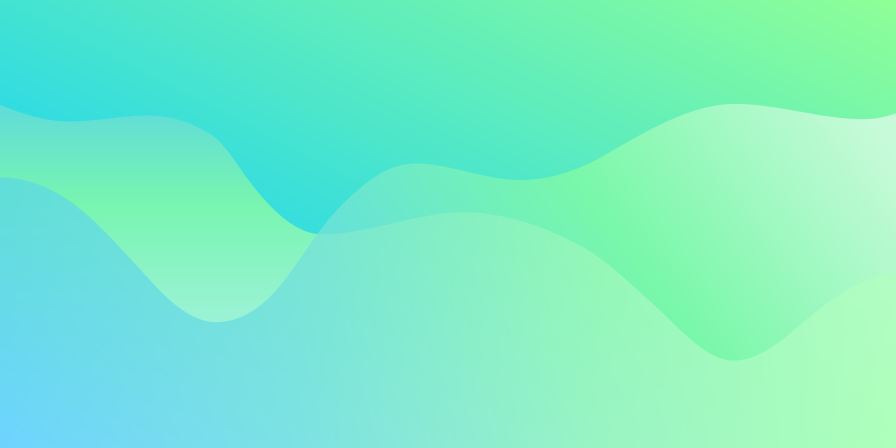
This background is drawn by a Shadertoy shader. Its source:

```glsl
// Two crossing translucent waves over a cyan-to-green sky.
// Each wave is a cubic Hermite curve; the two coverages split the canvas
// into four regions, each filled by its own smooth gradient.

#define ASPECT 2.0        // design width in canvas heights
#define EDGE_PIXELS 1.0   // softness of the wave edges
#define KNOTS 13          // knots per wave
#define SKY_AXIS vec2(0.45, 0.89)
#define VEIL_AXIS vec2(0.806, 0.59)

// Knots: x, height, slope
const vec3 WAVE_A[KNOTS] = vec3[KNOTS](
    vec3(0.0, 0.766, -0.42), vec3(0.156, 0.729, 0.0), vec3(0.331, 0.742, 0.0),
    vec3(0.469, 0.701, -0.62), vec3(0.539, 0.62, -1.45), vec3(0.615, 0.529, -0.95),
    vec3(0.719, 0.477, 0.0), vec3(1.034, 0.526, 0.0), vec3(1.302, 0.448, -0.55),
    vec3(1.445, 0.333, -0.88), vec3(1.638, 0.195, 0.0), vec3(1.784, 0.273, 0.88),
    vec3(2.0, 0.391, 0.1));

const vec3 WAVE_B[KNOTS] = vec3[KNOTS](
    vec3(0.0, 0.604, 0.0), vec3(0.208, 0.508, -0.95), vec3(0.339, 0.37, -1.1),
    vec3(0.482, 0.281, 0.0), vec3(0.604, 0.339, 1.0), vec3(0.708, 0.477, 1.4),
    vec3(0.807, 0.583, 0.85), vec3(0.927, 0.635, 0.0), vec3(1.161, 0.598, 0.0),
    vec3(1.354, 0.656, 0.58), vec3(1.641, 0.768, 0.0), vec3(1.927, 0.734, 0.0),
    vec3(2.0, 0.747, 0.35));

// Height and slope of the Hermite curve at x
vec2 waveAt(vec3 knots[KNOTS], float x) {
    vec3 a = knots[0], b = knots[1];
    for (int i = 1; i < KNOTS - 1; i++) {
        if (x > knots[i].x) { a = knots[i]; b = knots[i + 1]; }
    }
    float w = b.x - a.x;
    float t = clamp((x - a.x) / w, 0.0, 1.0);
    float s = 1.0 - t;
    float height = a.y * s * s * (1.0 + 2.0 * t) + b.y * t * t * (3.0 - 2.0 * t)
                 + w * t * s * (a.z * s - b.z * t);
    float slope = 6.0 * t * s * (b.y - a.y) / w
                + a.z * s * (1.0 - 3.0 * t) + b.z * t * (3.0 * t - 2.0);
    return vec2(height, slope);
}

// Smooth coverage of the area below a wave
float below(vec3 knots[KNOTS], vec2 p) {
    vec2 wave = waveAt(knots, p.x);
    float dist = (p.y - wave.x) / sqrt(1.0 + wave.y * wave.y);
    return clamp(0.5 - dist * iResolution.y / EDGE_PIXELS, 0.0, 1.0);
}

float ramp(float lo, float hi, float v) {
    return clamp((v - lo) / (hi - lo), 0.0, 1.0);
}

// Four evenly spaced colour stops
vec3 fourStops(vec3 a, vec3 b, vec3 c, vec3 d, float t) {
    vec3 col = mix(a, b, ramp(0.0, 0.333, t));
    col = mix(col, c, ramp(0.333, 0.667, t));
    return mix(col, d, ramp(0.667, 1.0, t));
}

vec3 skyColor(vec2 p) {
    return mix(vec3(0.2, 0.865, 0.875), vec3(0.56, 1.0, 0.59),
               ramp(0.7, 1.79, dot(p, SKY_AXIS)));
}

// Left lens: teal, green, then pale mint toward the bottom
vec3 lensColor(vec2 p) {
    vec3 col = mix(vec3(0.61, 0.95, 0.84), vec3(0.47, 0.96, 0.69), ramp(0.28, 0.545, p.y));
    return mix(col, vec3(0.38, 0.87, 0.84), ramp(0.545, 0.75, p.y));
}

// Right veil: diagonal from teal through green to a pale highlight
vec3 veilColor(vec2 p) {
    float s = dot(p, VEIL_AXIS);
    vec3 col = mix(vec3(0.4, 0.89, 0.84), vec3(0.475, 0.97, 0.665), ramp(0.9, 1.4, s));
    return mix(col, vec3(0.78, 0.98, 0.85), ramp(1.4, 2.0, s));
}

// Foreground: blue corner warming to light green
vec3 groundColor(vec2 p) {
    float t = p.x / ASPECT;
    vec3 low = fourStops(vec3(0.43, 0.83, 1.0), vec3(0.49, 0.885, 0.89),
                         vec3(0.6, 0.955, 0.77), vec3(0.68, 1.0, 0.73), t);
    vec3 high = fourStops(vec3(0.38, 0.87, 0.85), vec3(0.46, 0.9, 0.82),
                          vec3(0.57, 0.975, 0.7), vec3(0.71, 0.99, 0.78), t);
    return mix(low, high, ramp(0.0, 0.55, p.y));
}

void mainImage(out vec4 fragColor, in vec2 fragCoord) {
    vec2 p = fragCoord / iResolution.xy * vec2(ASPECT, 1.0);
    float underA = below(WAVE_A, p);
    float underB = below(WAVE_B, p);

    // Blend the four regions
    vec3 aboveA = mix(skyColor(p), veilColor(p), underB);
    vec3 belowA = mix(lensColor(p), groundColor(p), underB);
    fragColor = vec4(mix(aboveA, belowA, underA), 1.0);
}
```
